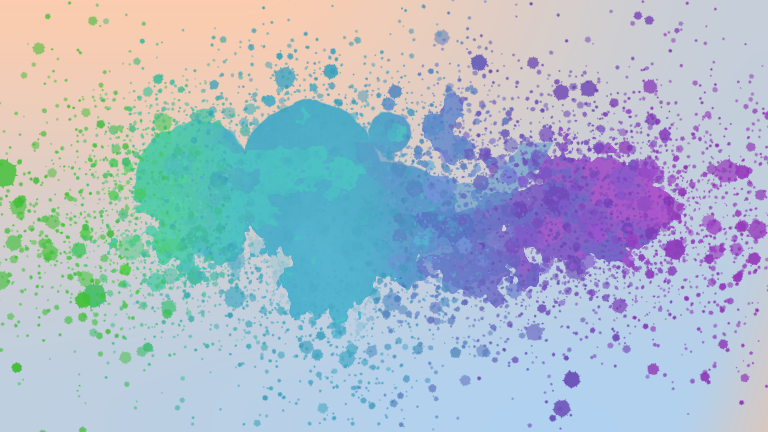
Give the GLSL for this background, as a Shadertoy shader.

```glsl
float hash(vec2 p) {
    return fract(sin(dot(p, vec2(127.1, 311.7))) * 43758.5453);
}

float noise(vec2 p) {
    vec2 i = floor(p), f = fract(p);
    f = f * f * (3.0 - 2.0 * f);
    return mix(mix(hash(i), hash(i + vec2(1, 0)), f.x),
               mix(hash(i + vec2(0, 1)), hash(i + vec2(1, 1)), f.x), f.y);
}

float fbm(vec2 p) {
    float sum = 0.0, amp = 0.53;
    for (int i = 0; i < 4; i++) {
        sum += amp * noise(p);
        p = mat2(0.8, 0.6, -0.6, 0.8) * p * 2.1 + 3.7;
        amp *= 0.5;
    }
    return sum;
}

mat2 rotate(float a) {
    return mat2(cos(a), sin(a), -sin(a), cos(a));
}

float ellipse(vec2 p, vec2 center, vec2 radii) {
    return (length((p - center) / radii) - 1.0) * min(radii.x, radii.y);
}

// Cool paint on the left, with drips underneath
float coolMass(vec2 p) {
    float d = ellipse(p, vec2(0.45, 0.575), vec2(0.14, 0.145));
    d = min(d, ellipse(p, vec2(0.46, 0.45), vec2(0.15, 0.09)));
    d = min(d, ellipse(p, vec2(0.72, 0.56), vec2(0.175, 0.205)));
    d = min(d, ellipse(p, vec2(0.88, 0.50), vec2(0.19, 0.13)));
    d = min(d, ellipse(p, vec2(0.90, 0.69), vec2(0.05)));
    d = min(d, ellipse(p, vec2(0.70, 0.35), vec2(0.08, 0.07)));
    return min(d, ellipse(p, vec2(0.82, 0.32), vec2(0.045, 0.10)));
}

// Violet paint on the right
float violetMass(vec2 p) {
    float d = ellipse(p, vec2(1.31, 0.52), vec2(0.23, 0.14));
    d = min(d, ellipse(p, vec2(1.10, 0.43), vec2(0.17, 0.10)));
    d = min(d, ellipse(p, vec2(1.52, 0.50), vec2(0.05)));
    d = min(d, ellipse(p, vec2(1.03, 0.70), vec2(0.035, 0.05)));
    return max(d, -ellipse(p, vec2(1.15, 0.595), vec2(0.06, 0.03)));
}

vec3 paint(float x) {
    vec3 c = mix(vec3(0.30, 0.80, 0.26), vec3(0.30, 0.79, 0.64), smoothstep(0.20, 0.38, x));
    c = mix(c, vec3(0.29, 0.68, 0.79), smoothstep(0.36, 0.62, x));
    c = mix(c, vec3(0.40, 0.54, 0.80), smoothstep(0.82, 1.06, x));
    c = mix(c, vec3(0.47, 0.32, 0.76), smoothstep(1.02, 1.26, x));
    return mix(c, vec3(0.62, 0.25, 0.77), smoothstep(1.30, 1.62, x));
}

vec3 backdrop(vec2 uv) {
    vec3 c = mix(vec3(0.75, 0.81, 0.87), vec3(0.69, 0.82, 0.94),
                 exp(-5.0 * dot(uv - vec2(0.72, 0.0), uv - vec2(0.72, 0.0))));
    float warm = smoothstep(0.05, 1.1, uv.y) * (1.0 - 0.9 * smoothstep(0.3, 1.0, uv.x));
    c = mix(c, vec3(0.99, 0.80, 0.68), warm);
    return mix(c, vec3(0.86, 0.78, 0.74), smoothstep(0.87, 1.03, uv.x - 0.2 * uv.y));
}

void mainImage(out vec4 fragColor, in vec2 fragCoord) {
    vec2 uv = fragCoord / iResolution.xy;
    vec2 p = fragCoord / iResolution.y;
    float aa = 1.0 / iResolution.y;
    vec3 col = backdrop(uv);

    // Paint masses: smooth tops, ragged undersides
    float ragged = fbm(p * 17.0) - 0.5;
    float cool = coolMass(p) + ragged * mix(0.17, 0.025, smoothstep(0.42, 0.62, p.y));
    float violet = violetMass(p) + ragged * 0.16;
    vec3 coolColor = paint(clamp(p.x, 0.38, 0.94)) + 0.08 * (fbm(p * 5.0) - 0.5);
    col = mix(col, coolColor, 0.95 * smoothstep(aa, -aa, cool));

    // Sharp patches of teal and green inside the cool paint
    float patches = fbm(p * vec2(13.0, 16.0) + 8.0);
    float inside = smoothstep(aa, -aa, cool + 0.01);
    vec3 patchColor = mix(vec3(0.32, 0.81, 0.50), vec3(0.30, 0.78, 0.76), smoothstep(0.35, 0.55, p.x));
    float level = mix(0.51, 0.65, smoothstep(0.40, 0.85, p.x));
    col = mix(col, patchColor, 0.75 * inside * smoothstep(level, level + 0.012, patches));

    // Violet paint with darker and magenta patches
    vec3 violetColor = mix(paint(p.x), vec3(0.32, 0.36, 0.75), 0.6 * smoothstep(0.53, 0.545, patches));
    float bright = fbm(p * 15.0 + 21.0);
    violetColor = mix(violetColor, vec3(0.70, 0.26, 0.78),
                      0.6 * smoothstep(0.52, 0.535, bright) * smoothstep(1.10, 1.28, p.x));
    col = mix(col, violetColor, 0.85 * smoothstep(aa, -aa, violet));

    // Translucent ribbon sweeping below the centre
    float ribbon = abs(length(p - vec2(1.05, 0.75)) - 0.21) - 0.035 + 0.03 * ragged;
    ribbon = max(ribbon, p.y - 0.67);
    col = mix(col, vec3(0.36, 0.60, 0.79), 0.6 * smoothstep(aa, -aa, ribbon));

    // Drops in ever finer rotated grids, thinning away from the paint
    float size = 0.115;
    for (int i = 0; i < 9; i++) {
        float layer = float(i);
        mat2 turn = rotate(0.5 + layer * 1.3);
        vec2 g = turn * p / size + layer * 7.3;
        vec2 id = floor(g);
        float seed = hash(id + layer * 17.0);
        float tone = hash(id + 41.3);
        float r = mix(0.09, 0.28, hash(id + 5.9));
        vec2 jitter = vec2(hash(id + 2.1), hash(id + 9.4)) - 0.5;
        vec2 center = id + 0.5 + jitter * (1.0 - 2.8 * r);
        vec2 home = (center - layer * 7.3) * size * turn;

        vec2 q = rotate(tone * 6.3) * (g - center);
        q.y *= 1.0 + 1.5 * seed * smoothstep(2.0, 6.0, layer);
        float a = atan(q.y, q.x);
        float rim = 1.0 + 0.05 * sin(a * 5.0 + seed * 9.0)
                  + 0.18 * pow(max(0.0, sin(a * 9.0 + tone * 6.0)), 8.0);
        float drop = (length(q) - r * rim) * size;

        float away = max(0.0, min(coolMass(home), violetMass(home)));
        float rise = (home.y - 0.5) / 0.36;
        float chance = 0.72 * exp(-8.0 * away - rise * rise * 0.8);
        float calm = smoothstep(0.48, 0.62, home.x) * (1.0 - smoothstep(0.82, 0.98, home.x));
        float alpha = mix(0.5, 0.95, hash(id + 13.7));
        alpha *= 1.0 - 0.75 * calm * smoothstep(0.01, -0.01, coolMass(home));
        vec3 dropColor = paint(home.x + 0.22 * (tone - 0.5)) + 0.12 * (seed / 0.72 - 0.5);
        col = mix(col, dropColor, alpha * step(seed, chance) * smoothstep(aa, -aa, drop));
        size *= 0.76;
    }
    fragColor = vec4(clamp(col, 0.0, 1.0), 1.0);
}
```
